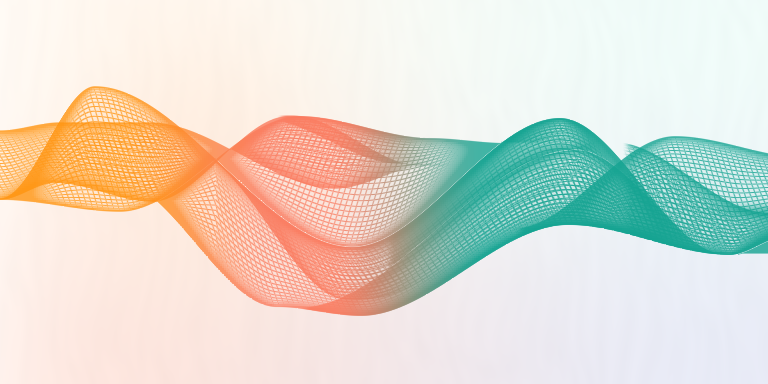
This background is drawn by a Shadertoy shader. Its source:

```glsl
float gradientDot(vec2 cell, vec2 offset) {
    float angle = 6.2832 * fract(sin(dot(cell, vec2(127.1, 311.7))) * 43758.5);
    return dot(vec2(cos(angle), sin(angle)), offset);
}

float gradientNoise(vec2 p) {
    vec2 i = floor(p), f = fract(p), u = f * f * (3.0 - 2.0 * f);
    vec2 e = vec2(0.0, 1.0);
    return mix(mix(gradientDot(i, f), gradientDot(i + e.yx, f - e.yx), u.x),
               mix(gradientDot(i + e.xy, f - e.xy), gradientDot(i + e.yy, f - e.yy), u.x), u.y);
}

// Thin lines at every whole step of coord, averaged where too fine to resolve
float meshLines(float coord) {
    float rate = max(fwidth(coord), 1e-4);
    float duty = clamp(0.0023 * iResolution.y * rate, 0.0, 0.8);
    float dist = abs(fract(coord) - 0.5);
    float line = clamp(0.5 + (0.5 * duty - dist) / rate, 0.0, 1.0) * min(1.0, duty / rate);
    return mix(line, duty, smoothstep(0.3, 0.65, rate));
}

// Woven ribbon between two edge heights; it may twist where they cross
float ribbon(vec2 p, float edgeA, float edgeB, float count, float start, float end) {
    float span = edgeA - edgeB;
    span = (span < 0.0 ? -1.0 : 1.0) * max(abs(span), 0.003);
    float v = (p.y - edgeB) / span;
    float across = acos(1.0 - 2.0 * clamp(v, 0.0, 1.0)) / 3.14159;
    float along = p.x * 72.0 + 7.0 * v;
    float ink = max(meshLines(across * count), 0.85 * meshLines(along));
    float inside = min(v, 1.0 - v) * abs(span);
    float mask = smoothstep(-0.5, 1.0, inside * iResolution.y);
    mask *= smoothstep(start, start + 0.03, p.x) * (1.0 - smoothstep(end - 0.2, end, p.x));
    return mask * (0.08 + 0.9 * ink);
}

float layer(float below, float above) {
    return 1.0 - (1.0 - below) * (1.0 - above);
}

// Smooth slope of a given height between two positions
float slope(float x, float from, float to, float height) {
    return height * smoothstep(from, to, x);
}

vec3 backdrop(vec2 p) {
    float x = p.x * 0.5;
    vec3 low = mix(vec3(0.99, 0.89, 0.86), vec3(0.91, 0.92, 0.965), smoothstep(0.1, 0.95, x));
    vec3 high = mix(vec3(1.0, 0.975, 0.945), vec3(0.94, 0.985, 0.975), smoothstep(0.15, 0.9, x));
    vec3 color = mix(low, high, smoothstep(0.0, 0.9, p.y));
    vec2 q = p - vec2(0.5, 0.6);
    color = mix(color, vec3(1.0, 0.91, 0.84), 0.6 * exp(-7.0 * dot(q, q)));
    color = mix(color, vec3(1.0, 0.985, 0.97), 0.6 * exp(-6.0 * p.x));
    // Faint brushed streaks
    return color + 0.012 * gradientNoise(p * vec2(35.0, 5.0) + 2.0 * gradientNoise(p * 4.0));
}

void mainImage(out vec4 fragColor, in vec2 fragCoord) {
    vec2 p = fragCoord / iResolution.y;
    p.x *= 2.0 * iResolution.y / iResolution.x;
    float x = p.x;

    // Ribbon edges
    float crest = 0.484 + slope(x, 0.0, 0.247, 0.292) + slope(x, 0.247, 0.917, -0.419)
                + slope(x, 0.917, 1.458, 0.336) + slope(x, 1.458, 1.888, -0.354);
    float shelf = 0.661 + slope(x, 0.0, 0.156, 0.021) + slope(x, 0.39, 0.872, -0.174)
                + slope(x, 0.872, 1.12, 0.062);
    float decline = slope(x, 0.78, 1.12, -0.057) + slope(x, 1.12, 1.32, -0.013);
    float swell = 0.479 + slope(x, 0.0, 0.143, 0.044) + slope(x, 0.143, 0.396, -0.049)
                + slope(x, 0.396, 0.75, 0.224) + decline;
    float belly = 0.479 + slope(x, 0.0, 0.3125, -0.031) + slope(x, 0.3125, 0.78, 0.25) + decline;
    float basin = 0.53 + slope(x, 0.3, 0.72, -0.33) + slope(x, 0.72, 0.94, -0.023)
                + slope(x, 0.94, 1.48, 0.237) + slope(x, 1.48, 1.9, -0.078)
                + slope(x, 1.9, 2.05, 0.049);
    float hollow = x < 0.95 ? min(crest, belly) : crest;
    float innerFold = 0.6 + slope(x, 0.5, 0.9, -0.38) + slope(x, 0.95, 1.42, 0.2);
    float diagonal = 0.2 + slope(x, 0.78, 1.5, 0.41) + slope(x, 1.5, 1.9, -0.27);
    float rightWave = 0.406 + slope(x, 1.34, 1.758, 0.24) + slope(x, 1.758, 2.1, -0.056);
    float rightFold = 0.63 + slope(x, 1.6, 2.0, -0.183);
    float tongueTop = 0.7 + slope(x, 0.76, 1.1, -0.132);
    float tongueLow = 0.69 + slope(x, 0.68, 1.04, -0.117);

    // Woven layers
    float ink = ribbon(p, shelf, swell, 34.0, -0.1, 1.16);
    ink = layer(ink, ribbon(p, crest, belly, 32.0, -0.1, 1.48));
    ink = layer(ink, ribbon(p, hollow, basin, 32.0, 0.385, 2.3));
    ink = layer(ink, ribbon(p, crest, innerFold, 18.0, 0.54, 1.15));
    ink = layer(ink, ribbon(p, diagonal, basin, 28.0, 0.78, 1.85));
    ink = layer(ink, ribbon(p, diagonal, crest, 20.0, 1.0, 1.7));
    ink = layer(ink, ribbon(p, rightWave, basin, 36.0, 1.34, 2.3));
    ink = layer(ink, ribbon(p, rightFold, basin, 24.0, 1.62, 2.3));
    ink = layer(ink, ribbon(p, tongueTop, tongueLow, 12.0, 0.72, 1.2));

    // Soft pinch where the right folds meet
    vec2 pinch = (p - vec2(2.0, 0.45)) * vec2(8.0, 60.0);
    ink = layer(ink, 0.6 * exp(-dot(pinch, pinch)));

    vec3 thread = mix(vec3(1.0, 0.58, 0.06), vec3(0.98, 0.48, 0.37), smoothstep(0.3, 0.72, x));
    thread = mix(thread, vec3(0.08, 0.64, 0.57), smoothstep(0.85, 1.28, x));
    fragColor = vec4(mix(backdrop(p), thread, ink), 1.0);
}
```
